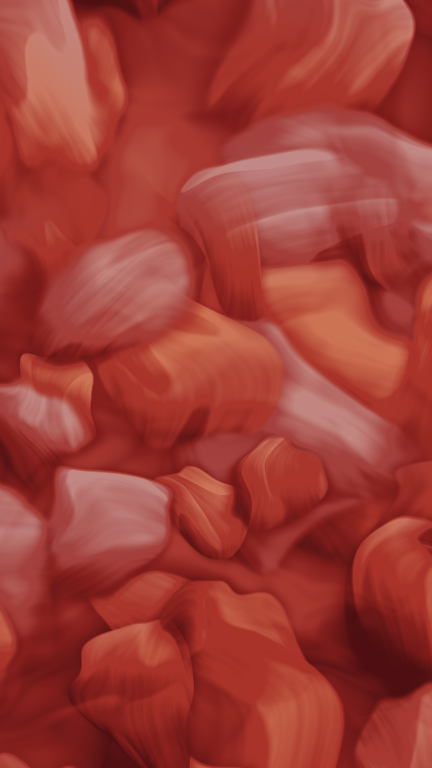
Write a Shadertoy shader that draws this background.

```glsl
const vec3 DEEP = vec3(0.31, 0.06, 0.07);
const vec3 CRIMSON = vec3(0.52, 0.12, 0.11);
const vec3 RED = vec3(0.665, 0.20, 0.16);
const vec3 MAUVE = vec3(0.64, 0.26, 0.25);
const vec3 SALMON = vec3(0.77, 0.39, 0.285);
const vec3 PINK = vec3(0.73, 0.47, 0.46);

const vec3 LIGHT = vec3(0.35, 0.61, 0.71);
const float BASE_TONE = 0.29;
const float LIGHT_GAIN = 0.72;
const float SHADOW_DEPTH = 0.60;
const float SHADOW_REACH = 1.33;
const float RIM_GLOW = 0.13;
const float FOLD_GAIN = 0.30;
const float FIBRE_GAIN = 0.14;
const float OUTLINE_WOBBLE = 0.24;
const float WARP_AMOUNT = 0.23;
const float WARP_SCALE = 2.1;
const float REGION_GAIN = 0.44;
const float WISP_GAIN = 0.15;

vec2 hash2(vec2 p) {
    vec3 q = fract(p.xyx * vec3(0.1031, 0.1030, 0.0973));
    q += dot(q, q.yzx + 33.33);
    return fract((q.xx + q.yz) * q.zy);
}

float cornerSlope(vec2 cell, vec2 offset) {
    return dot(hash2(cell) * 2.0 - 1.0, offset);
}

float gradientNoise(vec2 p) {
    vec2 i = floor(p), f = p - i;
    vec2 u = f * f * f * (f * (f * 6.0 - 15.0) + 10.0);
    vec2 e = vec2(1.0, 0.0);
    float low = mix(cornerSlope(i, f), cornerSlope(i + e, f - e), u.x);
    float high = mix(cornerSlope(i + e.yx, f - e.yx), cornerSlope(i + 1.0, f - 1.0), u.x);
    return mix(low, high, u.y);
}

vec2 noise2(vec2 p) {
    return vec2(gradientNoise(p), gradientNoise(p + vec2(37.2, 81.9)));
}

// Swirling displacement that bends the round masses into petals
vec2 swirl(vec2 p, float seed) {
    vec2 broad = noise2(p * WARP_SCALE + seed * 5.1);
    vec2 fine = noise2(p * WARP_SCALE * 2.4 + broad * 1.8 + seed * 9.7);
    return WARP_AMOUNT * (broad + 0.38 * fine);
}

// Broad one-sided folds along the mass, plus faint fibres
float folds(vec2 q, float seed) {
    float bend = q.y + 0.45 * q.x * q.x;
    float n = gradientNoise(vec2(q.x * 0.7, bend * 1.3) + seed);
    float softness = mix(0.02, 0.10, fract(seed));
    float fold = smoothstep(-softness, softness, n) * exp(-3.5 * max(n, 0.0));
    float fibre = gradientNoise(vec2(q.x * 1.6, bend * 8.0) + seed)
                + 0.5 * gradientNoise(vec2(q.x * 2.5, bend * 17.0) + seed);
    return FOLD_GAIN * (fold - 0.35 + 0.7 * min(n, 0.0)) + FIBRE_GAIN * fibre;
}

// Paints one layer of overlapping masses; ink holds tone and coolness
void addBillows(inout vec2 ink, vec2 uv, float size, float density, float seed) {
    vec2 p = (uv + swirl(uv, seed)) / size + seed * 7.3;
    vec2 home = floor(p);
    for (int j = 1; j >= -1; j--) {
        for (int i = -1; i <= 1; i++) {
            vec2 cell = home + vec2(i, j);
            vec2 place = hash2(cell + seed);
            vec2 shape = hash2(cell + seed + 41.7);
            vec2 kind = hash2(cell + seed + 91.3);
            if (kind.x > density) continue;

            float angle = mix(-1.3, 1.7, shape.x);
            vec2 axis = vec2(cos(angle), sin(angle));
            vec2 radii = vec2(mix(0.48, 0.65, shape.y), mix(0.32, 0.50, kind.y));
            vec2 offset = p - cell - place;
            vec2 q = vec2(dot(offset, axis), dot(offset, vec2(-axis.y, axis.x))) / radii;
            float d = length(q) + OUTLINE_WOBBLE * gradientNoise(q * 1.4 + place * 50.0);
            d = max(d, 0.0);
            if (d > SHADOW_REACH) continue;

            // Contact shadow on whatever lies behind
            float shade = 1.0 - smoothstep(0.85, SHADOW_REACH, d);
            ink.x *= 1.0 - SHADOW_DEPTH * shade * shade;

            // Domed lighting with a translucent rim
            vec2 slope = normalize(offset + 1e-5) * min(d, 1.0);
            float light = dot(vec3(slope, sqrt(max(1.0 - d * d, 0.0))), LIGHT);
            float tone = BASE_TONE + LIGHT_GAIN * light + 0.34 * (place.x - 0.5);
            tone += RIM_GLOW * smoothstep(0.8, 1.0, d);
            tone += folds(q, 60.0 * place.x + seed);
            float cool = smoothstep(0.4, 0.9, place.y + 0.25 * slope.y);

            float blur = mix(0.018, 0.15, kind.y * kind.y);
            float cover = 1.0 - smoothstep(1.0 - 2.0 * blur, 1.0, d);
            ink = mix(ink, vec2(max(tone, 0.0), cool), cover * mix(0.85, 1.0, shape.y));
        }
    }
}

vec3 inkColour(float tone, float cool) {
    vec3 c = mix(DEEP, CRIMSON, smoothstep(-0.08, 0.27, tone));
    c = mix(c, mix(RED, MAUVE, cool), smoothstep(0.20, 0.52, tone));
    return mix(c, mix(SALMON, PINK, cool), clamp((tone - 0.60) / 0.36, 0.0, 1.3));
}

void mainImage(out vec4 fragColor, in vec2 fragCoord) {
    vec2 uv = fragCoord / iResolution.x;
    float height = iResolution.y / iResolution.x;

    // Dark smoky backdrop
    vec2 drift = uv + swirl(uv, 3.0) * 1.6;
    vec2 ink = vec2(0.35 + 0.6 * gradientNoise(drift * 3.0), 0.3);

    // Broad masses first, smaller ones gathered across the middle
    addBillows(ink, uv, 0.72, 1.0, 1.0);
    addBillows(ink, uv, 0.56, 0.85, 2.0);
    addBillows(ink, uv, 0.42, 0.65, 6.0);
    vec2 small = ink;
    addBillows(small, uv, 0.30, 0.62, 4.0);
    float band = abs(uv.y / height - 0.42);
    ink = mix(ink, small, 1.0 - smoothstep(0.20, 0.38, band));

    // Regional light, fine wisps, and warmer ink toward the floor
    vec2 glow = (uv / vec2(1.0, height) - vec2(0.70, 0.65)) * vec2(2.6, 4.2);
    ink.x += 0.26 * exp(-dot(glow, glow)) + REGION_GAIN * gradientNoise(drift * 1.8 + 12.0);
    vec2 curl = drift + 0.10 * noise2(drift * 7.0);
    ink.x += WISP_GAIN * gradientNoise(curl * vec2(9.0, 15.0));
    ink.y *= mix(0.4, 1.0, smoothstep(0.02, 0.3, uv.y / height));

    fragColor = vec4(inkColour(ink.x, ink.y), 1.0);
}
```
